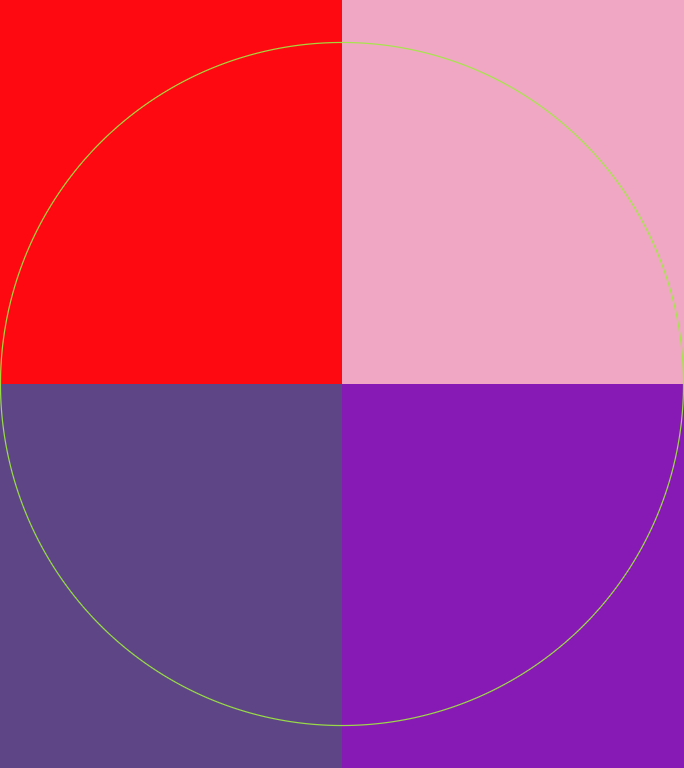
Reproduce this background procedurally as a Shadertoy shader.

```glsl
const vec3 RED = vec3(0.995, 0.035, 0.07);
const vec3 PINK = vec3(0.94, 0.655, 0.765);
const vec3 SLATE = vec3(0.363, 0.27, 0.525);
const vec3 PURPLE = vec3(0.53, 0.10, 0.705);
const vec3 LIME = vec3(0.62, 0.92, 0.25);

// Lengths are fractions of the canvas width.
const float RING_RADIUS = 0.4993;
const float RING_WIDTH = 0.0018;
const float RING_OPACITY = 0.9;

// Edge coverage over one pixel for a signed distance.
float coverage(float dist, float pixel) {
    return clamp(0.5 + dist / pixel, 0.0, 1.0);
}

// Share of a pixel covered by a thin circular line.
float ringMask(vec2 p, float pixel) {
    float dist = length(p) - RING_RADIUS;
    float halfWidth = 0.5 * RING_WIDTH;
    return coverage(dist + halfWidth, pixel) - coverage(dist - halfWidth, pixel);
}

void mainImage(out vec4 fragColor, in vec2 fragCoord) {
    float pixel = 1.0 / iResolution.x;
    vec2 p = (fragCoord - 0.5 * iResolution.xy) * pixel;

    // Four flat quadrants
    float right = coverage(p.x, pixel);
    float upper = coverage(p.y, pixel);
    vec3 color = mix(mix(SLATE, PURPLE, right), mix(RED, PINK, right), upper);

    // Thin ring touching both sides
    color = mix(color, LIME, RING_OPACITY * ringMask(p, pixel));

    fragColor = vec4(color, 1.0);
}
```
